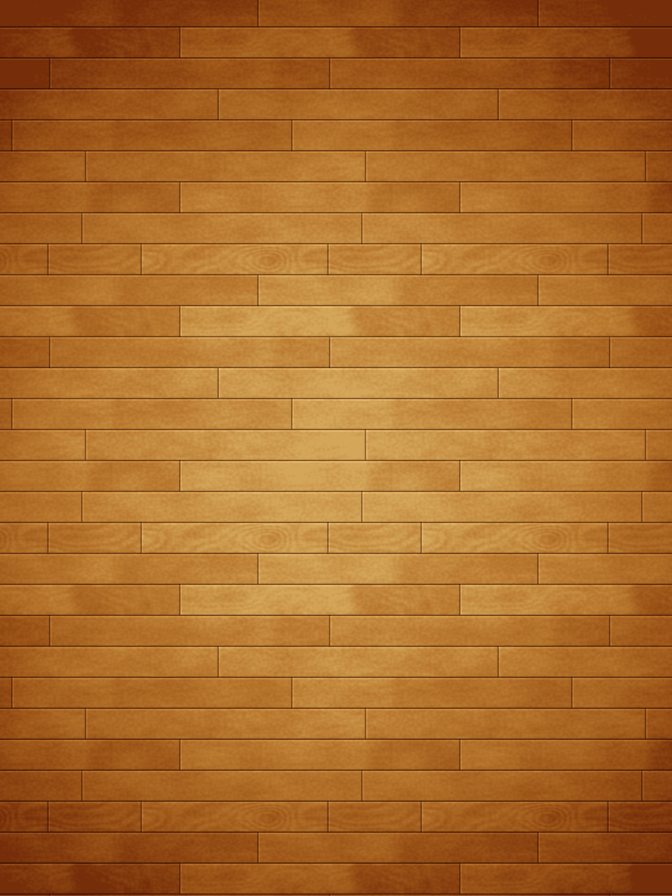
A WebGL 2 fragment shader for this texture:

```glsl
#version 300 es
precision highp float;
uniform vec2 u_resolution;
out vec4 outColor;

const vec2 REPEATS = vec2(2.4, 28.93);   // plank lengths across, rows down
const float ROW_SHIFT = 0.134;
const int ROWS = 9;                      // rows before the layout recurs
const vec2 PLANK = vec2(0.4167, 0.0461); // plank size, canvas width = 1

// Position of the end joint in each row
const float JOINT[ROWS] = float[](0.921, 0.642, 0.177, 0.779, 0.042, 0.305, 0.642, 0.292, 0.504);

// Per row: tone at start, tone at end, where it changes, figure strength
const vec4 BOARD[ROWS] = vec4[](
  vec4(0.04, -0.06, 0.50, 0.2), vec4(0.10, -0.08, 0.62, 0.6), vec4(-0.03, -0.10, 0.80, 0.2),
  vec4(0.05, 0.03, 0.50, 0.3), vec4(0.04, -0.05, 0.36, 0.2), vec4(0.02, 0.07, 0.75, 0.4),
  vec4(0.06, -0.06, 0.68, 0.2), vec4(0.03, 0.04, 0.50, 0.1), vec4(0.04, 0.00, 0.667, 1.0));

vec2 gradientAt(vec2 cell) {
  vec3 h = fract(cell.xyx * vec3(0.1031, 0.1030, 0.0973));
  h += dot(h, h.yzx + 33.33);
  float angle = 6.2832 * fract((h.x + h.y) * h.z);
  return vec2(cos(angle), sin(angle));
}

float gradientNoise(vec2 p) {
  vec2 i = floor(p), f = p - i;
  vec2 w = f * f * f * (f * (f * 6.0 - 15.0) + 10.0);
  vec2 e = vec2(1.0, 0.0);
  float low = mix(dot(gradientAt(i), f), dot(gradientAt(i + e), f - e), w.x);
  float high = mix(dot(gradientAt(i + e.yx), f - e.yx), dot(gradientAt(i + 1.0), f - 1.0), w.x);
  return mix(low, high, w.y);
}

// Wood colour from deep brown to honey
vec3 woodRamp(float light) {
  vec3 brown = vec3(0.46, 0.18, 0.035);
  vec3 amber = vec3(0.61, 0.33, 0.09);
  vec3 gold = vec3(0.73, 0.48, 0.19);
  vec3 honey = vec3(0.83, 0.65, 0.35);
  vec3 c = mix(brown, amber, clamp(light / 0.35, 0.0, 1.0));
  c = mix(c, gold, clamp((light - 0.35) / 0.35, 0.0, 1.0));
  return mix(c, honey, clamp((light - 0.7) / 0.3, 0.0, 1.0));
}

float lineMask(float dist, float halfWidth, float pixel) {
  return 1.0 - smoothstep(halfWidth - 0.6 * pixel, halfWidth + 0.6 * pixel, abs(dist));
}

// Signed offset to the nearest whole number
float nearest(float x) {
  return fract(x + 0.5) - 0.5;
}

// Dark groove with a pale bevel beside it
vec3 drawSeam(vec3 base, float dist, float strength, float pixel) {
  vec3 c = mix(base, base * vec3(0.60, 0.54, 0.50), strength * lineMask(dist, 0.0011, pixel));
  vec3 bevel = base * 1.08 + vec3(0.07, 0.07, 0.08);
  return mix(c, bevel, strength * 0.7 * lineMask(dist - 0.0024, 0.0009, pixel));
}

// Growth rings, bent around a knot
float ringFigure(vec2 q, float seed, float knot) {
  vec2 d = (q - vec2(0.475, 0.5)) * vec2(11.0, 2.2);
  float field = gradientNoise(vec2(q.x * 5.0, q.y * 1.1 + seed)) + 0.3 * q.y;
  field += knot * 0.9 * exp(-dot(d, d));
  return sin(24.0 * field) - knot * 1.2 * exp(-5.0 * dot(d, d));
}

// Long streaks, blotches and fine pores
float grain(vec2 q, float seed) {
  float blotch = gradientNoise(vec2(q.x * 6.0, q.y * 1.3 + seed));
  float streak = gradientNoise(vec2(q.x * 14.0, q.y * 6.0 + seed));
  float pores = gradientNoise(vec2(q.x * 75.0, q.y * 10.0 + seed));
  return 0.13 * blotch + 0.06 * streak + 0.10 * pores;
}

void main() {
  vec2 uv = gl_FragCoord.xy / u_resolution;
  float pixel = 1.0 / u_resolution.x;

  // Row and position along the plank
  float down = (1.0 - uv.y) * REPEATS.y + ROW_SHIFT;
  int row = int(floor(down)) % ROWS;
  float across = uv.x * REPEATS.x;
  vec2 q = vec2(fract(across - JOINT[row]), fract(down));
  vec4 board = BOARD[row];
  float seed = float(row) * 23.7 + 5.3;
  float knot = row == ROWS - 1 ? 1.0 : 0.0;

  // Soft pool of light in the middle
  vec2 c = uv - vec2(0.5, 0.49);
  float light = 0.92 - 1.75 * c.x * c.x - 2.7 * c.y * c.y;

  // Board tone and grain
  light += mix(board.x, board.y, smoothstep(-0.03, 0.03, q.x - board.z));
  light += grain(q, seed) + 0.045 * board.w * ringFigure(q, seed, knot);
  vec3 color = woodRamp(light);

  // End joints, with one extra in the knotted row
  color = drawSeam(color, nearest(q.x) * PLANK.x, 0.8, pixel);
  color = drawSeam(color, nearest(q.x - board.z) * PLANK.x, 0.8 * knot, pixel);

  // Seams between rows
  color = drawSeam(color, nearest(q.y) * PLANK.y, 1.0, pixel);
  outColor = vec4(color, 1.0);
}
```
